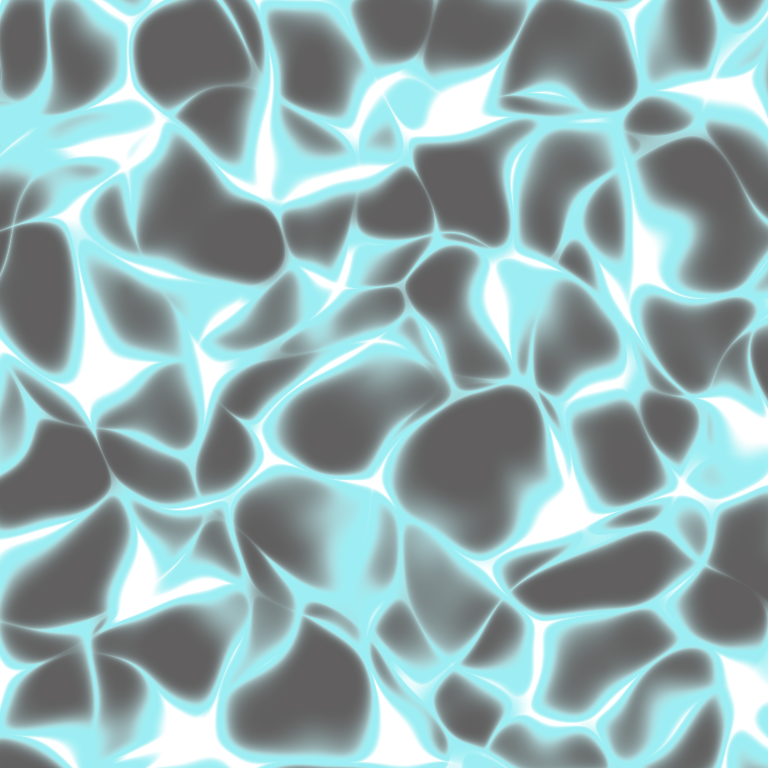
Write a Shadertoy shader that draws this texture.

```glsl
// Glowing cyan web of light, like caustics on the floor of a pool.
// Two warped cellular layers give the strands; their light falls off with the
// distance to the cell borders, and layered sines swell or starve each strand.

#define MAIN_CELLS 6.0     // cells per canvas height, broad strands
#define FINE_CELLS 4.0     // cells per canvas height, thin crossing strands
#define MAIN_GLOW 0.19     // strand reach, in cells
#define FINE_GLOW 0.08
#define JITTER 0.78        // irregularity of the cells
#define ROUNDING 14.0      // lower values round the cell corners more
#define SWELL 0.9          // contrast between thin and thick strands
#define WARP 0.028         // bending of the strands

const vec3 GREY  = vec3(0.380, 0.374, 0.374);
const vec3 PALE  = vec3(0.690, 0.840, 0.850);
const vec3 CYAN  = vec3(0.615, 0.935, 0.955);
const vec3 WHITE = vec3(1.0);

const mat2 TURN = mat2(0.8, 0.6, -0.6, 0.8);

vec2 hash2(vec2 cell) {
    vec3 h = fract(cell.xyx * vec3(0.1031, 0.1030, 0.0973));
    h += dot(h, h.yzx + 33.33);
    return fract((h.xx + h.yz) * h.zy);
}

// Layered sines, roughly -1.7 to 1.7
float swell(vec2 p) {
    float sum = 0.0, weight = 1.0;
    for (int i = 0; i < 3; i++) {
        p = TURN * p * 1.35 + 1.7;
        sum += weight * sin(p.x + 0.8 * sin(p.y * 0.7)) * sin(p.y);
        weight *= 0.8;
    }
    return sum;
}

vec2 bend(vec2 p) {
    float amount = WARP, frequency = 13.0;
    for (int i = 0; i < 2; i++) {
        p += amount * sin(frequency * (TURN * p).yx + vec2(0.6, 2.9));
        amount *= 0.42;
        frequency *= 2.4;
    }
    return p;
}

// Smooth distance to the nearest cell border, in cells
float borderDistance(vec2 p) {
    vec2 base = floor(p);
    float nearest = 0.0, others = 1e-12;
    for (int y = -2; y <= 2; y++)
    for (int x = -2; x <= 2; x++) {
        vec2 cell = base + vec2(x, y);
        vec2 seed = cell + 0.5 + JITTER * (hash2(cell + 40.0) - 0.5);
        float weight = exp(-ROUNDING * distance(p, seed));
        others += min(weight, nearest);
        nearest = max(weight, nearest);
    }
    return max(0.58 * log(nearest / others) / ROUNDING, 0.0);
}

// Light of one layer of strands; core limits the peak
float strands(vec2 p, float glow, float core, float strength) {
    return glow * exp(SWELL * strength) / (borderDistance(p) + core);
}

vec3 lightColour(float light) {
    vec3 colour = mix(GREY, PALE, smoothstep(0.5, 2.5, light));
    colour = mix(colour, CYAN, smoothstep(1.7, 2.9, light));
    return mix(colour, WHITE, smoothstep(3.8, 7.0, light));
}

void mainImage(out vec4 fragColor, in vec2 fragCoord) {
    vec2 uv = fragCoord / iResolution.y;
    vec2 p = bend(uv);

    float broad = strands(p * MAIN_CELLS, MAIN_GLOW, 0.035, swell(uv * 13.0));
    float fine = strands(TURN * p * FINE_CELLS + 17.3, FINE_GLOW, 0.025,
                         swell(uv * 11.0 + 9.0));

    // Soft maximum of both layers
    float light = pow(pow(broad, 3.0) + pow(fine, 3.0), 1.0 / 3.0);
    fragColor = vec4(lightColour(light), 1.0);
}
```
